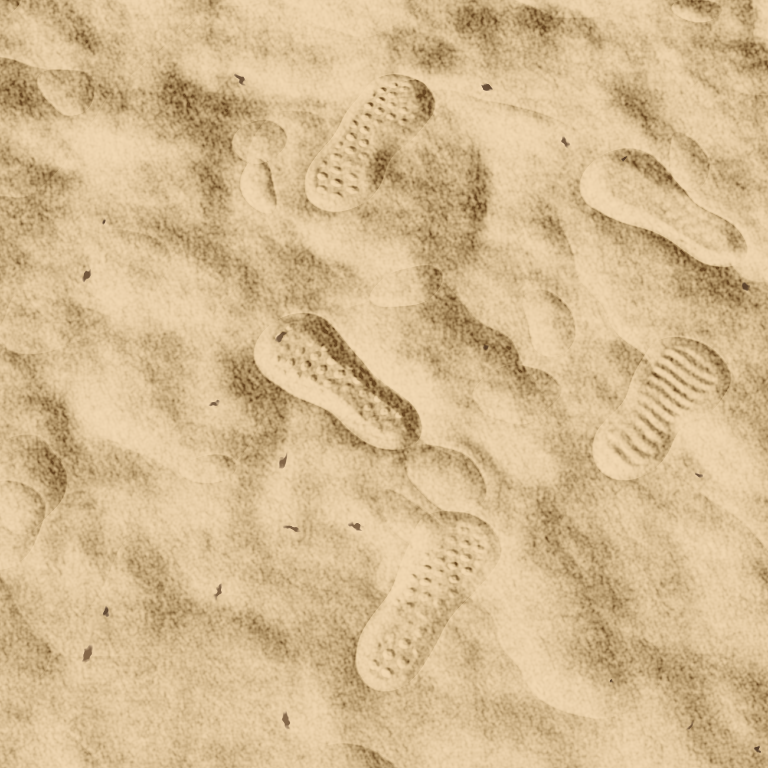
This texture is drawn by a Shadertoy shader. Its source:

```glsl
// Trampled beach sand: soft hollows, shoe prints and grain under low light from the upper right.

vec2 hash2(vec2 p) {
    vec3 k = fract(p.xyx * vec3(0.1031, 0.1030, 0.0973));
    k += dot(k, k.yzx + 33.33);
    return fract((k.xx + k.yz) * k.zy);
}

float gradientNoise(vec2 p) {
    vec2 i = floor(p), f = fract(p);
    vec2 u = f * f * f * (f * (f * 6.0 - 15.0) + 10.0);
    float a = dot(hash2(i) * 2.0 - 1.0, f);
    float b = dot(hash2(i + vec2(1, 0)) * 2.0 - 1.0, f - vec2(1, 0));
    float c = dot(hash2(i + vec2(0, 1)) * 2.0 - 1.0, f - vec2(0, 1));
    float d = dot(hash2(i + vec2(1, 1)) * 2.0 - 1.0, f - vec2(1, 1));
    return mix(mix(a, b, u.x), mix(c, d, u.x), u.y);
}

mat2 rotation(float a) {
    return mat2(cos(a), -sin(a), sin(a), cos(a));
}

// Shallow bowls that meet in crests, with a few deeper oval hollows among them
float hollows(vec2 p) {
    float deep = 0.0, bowls = 0.0;
    vec2 cell = floor(p / 0.15);
    for (int j = -1; j <= 1; j++)
    for (int i = -1; i <= 1; i++) {
        vec2 id = cell + vec2(i, j);
        vec2 place = hash2(id + 11.0), shape = hash2(id + 47.0);
        vec2 v = rotation(shape.x * 6.28) * (p - (id + 0.15 + 0.7 * place) * 0.15);
        v.x /= 1.4;
        bowls += exp(-500.0 * (dot(v, v) + 0.003 * shape.y));
        float radius = mix(0.03, 0.05, shape.y);
        float d = length(v) / radius;
        float strength = smoothstep(0.55, 0.9, hash2(id + 83.0).x) * radius;
        deep += strength * (0.07 * exp(-4.0 * max(d - 1.0, 0.0)) - 0.24 * max(1.0 - d * d, 0.0));
    }
    float trodden = smoothstep(-0.3, 0.25, gradientNoise(p * 3.0 + 21.0));
    return deep - log(bowls + 0.0001) / 500.0 * mix(0.8, 3.0, trodden);
}

// Pressed soles with studs or bars; x is height, y is how much older relief is flattened
vec2 shoePrints(vec2 p) {
    vec2 result = vec2(0.0);
    vec2 cell = floor(p / 0.4);
    for (int j = -1; j <= 1; j++)
    for (int i = -1; i <= 1; i++) {
        vec2 id = cell + vec2(i, j);
        vec2 place = hash2(id + 5.0), kind = hash2(id + 29.0);
        if (kind.x < 0.3) continue;
        vec2 v = rotation((hash2(id + 61.0).x - 0.5) * 2.0) * (p - (id + 0.3 + 0.4 * place) * 0.4);
        float width = 1.0 + 1.3 * v.y - 0.14 * exp(-pow((v.y + 0.02) / 0.04, 2.0));
        float d = length(vec2(v.x / width, v.y - clamp(v.y, -0.085, 0.085))) - 0.06;
        float pressed = 1.0 - smoothstep(-0.036, 0.0, d);
        float worn = smoothstep(-0.3, 0.15, gradientNoise(v * 14.0 + id * 7.0));

        vec2 g = v / vec2(0.024, 0.021);
        g.x += 0.5 * mod(floor(g.y), 2.0);
        float studs = smoothstep(0.12, 0.42, length((fract(g) - 0.5) * vec2(1.0, 1.2)));
        float bars = 0.5 + 0.5 * sin(v.y * 290.0 + 1.5 * sin(v.x * 60.0));
        float tread = kind.y < 0.6 ? studs * 0.0046 : bars * 0.0038;
        tread *= worn * (1.0 - smoothstep(-0.026, -0.014, d));
        float rim = 0.006 * exp(-abs(d) / 0.014);
        result += vec2(rim - 0.013 * pressed + tread, pressed);
    }
    return result;
}

float sandHeight(vec2 p) {
    // Ground recedes towards the top
    vec2 q = vec2((p.x - 0.5) * (1.0 + 0.3 * p.y) + 3.0, p.y * (1.05 + 0.3 * p.y) + 2.0);
    vec2 warp = vec2(gradientNoise(q * 5.0), gradientNoise(q * 5.0 + 17.0));
    vec2 ripple = vec2(gradientNoise(q * 13.0 + 3.0), gradientNoise(q * 13.0 + 41.0));
    vec2 w = q + 0.09 * warp + 0.02 * ripple;
    float h = 0.06 * gradientNoise(w * 4.5)
            - 0.055 * abs(gradientNoise(w * 3.6 + 9.0))
            + 0.012 * ripple.x
            + 0.0032 * gradientNoise(q * 34.0)
            + hollows(w);
    vec2 prints = shoePrints(q + 0.025 * warp + 0.006 * ripple);
    return h * (1.0 - 0.75 * min(prints.y, 1.0)) + prints.x;
}

// Sparse twigs and pebbles; x is coverage, y is a random tint
vec2 debris(vec2 p) {
    vec2 id = floor(p / 0.085);
    vec2 r = hash2(id + 71.0), s = hash2(id + 37.0);
    vec2 v = rotation(r.x * 6.28) * (p - (id + 0.25 + 0.5 * r) * 0.085);
    v += 0.006 * gradientNoise(p * 150.0);
    float d = length(v / vec2(1.0 + 2.0 * r.y, 1.0)) - mix(0.001, 0.0036, s.y);
    return vec2((1.0 - smoothstep(-0.001, 0.0015, d)) * step(s.x, 0.14), r.y);
}

void mainImage(out vec4 fragColor, in vec2 fragCoord) {
    vec2 p = fragCoord / iResolution.y;

    // Slope facing the light, softly limited so that grains still show in shade
    vec2 stride = vec2(0.83, 0.56) * 0.0032;
    float slope = (sandHeight(p - stride * 0.5) - sandHeight(p + stride * 0.5)) / 0.0032;
    float relief = 2.1 * tanh(slope * 1.4);

    // Grains, drawn out slightly along a steep diagonal
    vec2 g = rotation(0.45) * p;
    float grain = 1.45 * gradientNoise(g * vec2(190.0, 110.0)) + 1.2 * gradientNoise(p * 235.0 + 31.0);

    // Tone saturates in the light and falls off quickly in shade
    float light = relief + grain + 0.3 * gradientNoise(p * 2.5 + 4.0);
    float tone = clamp(1.09 - 0.25 * exp(-0.65 * light), -0.15, 1.06);
    vec3 color = mix(vec3(0.48, 0.35, 0.19), vec3(0.925, 0.825, 0.68), tone);
    color.b -= 0.1 * tone * max(1.0 - tone, 0.0);

    vec2 bits = debris(p);
    vec3 bitColor = mix(vec3(0.25, 0.16, 0.10), vec3(0.46, 0.34, 0.22), bits.y);
    fragColor = vec4(mix(color, bitColor, 0.85 * bits.x), 1.0);
}
```
